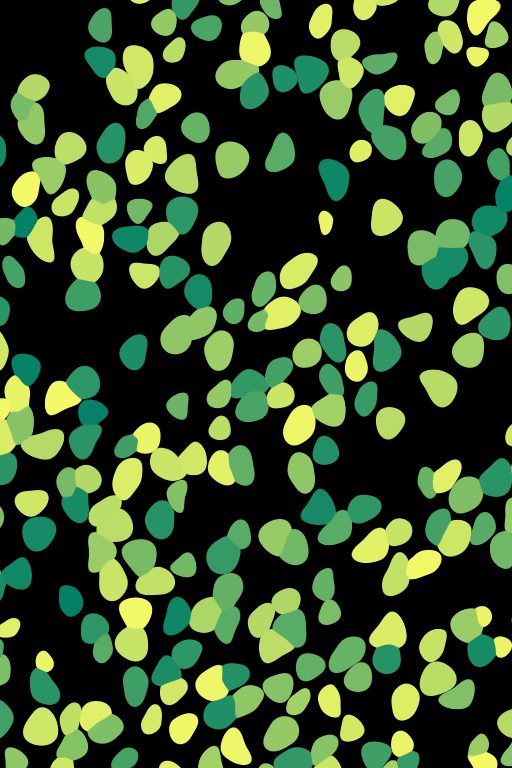
Reproduce this pattern procedurally as a Shadertoy shader.

```glsl
// Scattered flat-coloured cells, from teal to yellow, crowding on a black ground

float hash(vec2 p) {
    return fract(sin(dot(p, vec2(127.1, 311.7))) * 43758.5453);
}

float valueNoise(vec2 p) {
    vec2 i = floor(p), f = fract(p);
    f = f * f * (3.0 - 2.0 * f);
    return mix(mix(hash(i), hash(i + vec2(1, 0)), f.x),
               mix(hash(i + vec2(0, 1)), hash(i + vec2(1, 1)), f.x), f.y);
}

// Coordinates in a frame whose x axis points along the given angle
mat2 frame(float angle) {
    float c = cos(angle), s = sin(angle);
    return mat2(c, -s, s, c);
}

// Teal to yellow ramp
vec3 ramp(float t) {
    return vec3(t, 0.5 + 0.5 * t, 0.4);
}

// Approximate signed distance to a bent, slightly lumpy ellipse
float cellDistance(vec2 q, vec2 radii, float bend, float phase) {
    q.y += bend * (q.x * q.x / radii.x - 0.3 * radii.x);
    q *= 1.0 + 0.06 * sin(3.0 * atan(q.y, q.x + 1e-6) + phase);
    float k = length(q / radii);
    return k * (k - 1.0) / max(length(q / (radii * radii)), 1e-4);
}

void mainImage(out vec4 fragColor, in vec2 fragCoord) {
    float pixel = 1.0 / iResolution.y;
    float pitch = 0.046;
    vec2 p = frame(0.5) * (fragCoord * pixel) + 3.0;
    vec2 home = floor(p / pitch);

    // Nearest and second nearest cell around this point
    float nearest = 1.0, second = 1.0;
    vec3 nearColor = vec3(0.0), secondColor = vec3(0.0);
    for (int y = -1; y <= 1; y++) {
        for (int x = -1; x <= 1; x++) {
            vec2 id = home + vec2(x, y);

            // Soft noise opens larger empty patches
            float crowding = 0.5 * hash(id + 7.3) + 0.5 * valueNoise(id * 0.37);
            if (crowding < 0.36) continue;

            vec2 jitter = vec2(hash(id + 1.7), hash(id + 23.1)) - 0.5;
            vec2 offset = p - (id + 0.5 + 0.68 * jitter) * pitch;

            // Mostly upright, leaning right
            float angle = 0.65 + 1.4 * (hash(id + 3.9) + hash(id + 41.3) - 1.0);
            float size = 0.012 + 0.0115 * sqrt(hash(id + 11.9));
            float stretch = 1.04 + 0.32 * pow(hash(id + 17.2), 1.5);
            float bend = 0.6 * (hash(id + 29.4) - 0.5);
            float d = cellDistance(frame(angle) * offset, size * vec2(stretch, 1.0 / stretch),
                                   bend, 6.283 * hash(id + 53.8));

            // The smallest cells turn yellow
            float tone = mix(hash(id + 61.6), 0.95, 1.0 - smoothstep(0.013, 0.017, size));
            vec3 color = ramp(0.97 * tone);
            if (d < nearest) {
                second = nearest;
                secondColor = nearColor;
                nearest = d;
                nearColor = color;
            } else if (d < second) {
                second = d;
                secondColor = color;
            }
        }
    }

    // Clean contact lines between touching cells, then the outer edge
    float contact = clamp(0.5 + 0.5 * (second - nearest) / pixel, 0.0, 1.0);
    vec3 cellColor = second < pixel ? mix(secondColor, nearColor, contact) : nearColor;
    float coverage = clamp(0.5 - nearest / pixel, 0.0, 1.0);
    fragColor = vec4(cellColor * coverage, 1.0);
}
```
